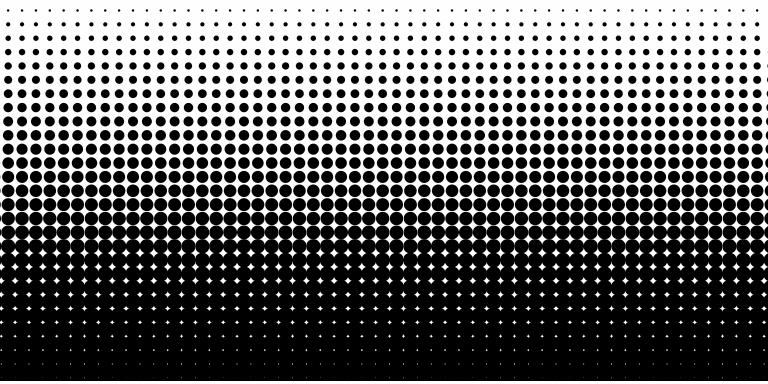
A WebGL 1 fragment shader for this background:

```glsl
precision highp float;

uniform vec2 u_resolution;

// Lengths in canvas heights, measured from the top left
#define PITCH 0.03612
#define FIRST_DOT vec2(0.0213, 0.0273)
#define BOTTOM_EDGE 0.0078
// Squared dot radius in grid cells: start, growth per row, extra growth
#define AREA_START 0.0073
#define AREA_GROWTH 0.0151
#define AREA_BOOST 0.0006
#define BOOST_ROW 15.0
#define PAPER vec3(0.995)
#define INK vec3(0.0)

float dotRadius(float row) {
  float late = max(row - BOOST_ROW, 0.0);
  return sqrt(max(AREA_START + AREA_GROWTH * row + AREA_BOOST * late * late, 0.0));
}

// Signed distance to the nearest dot of one row, in grid cells
float dotDistance(vec2 cell, float row) {
  float dx = fract(cell.x + 0.5) - 0.5;
  return length(vec2(dx, cell.y - row)) - dotRadius(row);
}

void main() {
  vec2 p = gl_FragCoord.xy / u_resolution.y;
  vec2 cell = (vec2(p.x, 1.0 - p.y) - FIRST_DOT) / PITCH;

  // Overlapping dots of the rows above and below
  float row = floor(cell.y);
  float dist = min(dotDistance(cell, row), dotDistance(cell, row + 1.0));

  // One pixel wide edges
  float paper = clamp(0.5 + dist * PITCH * u_resolution.y, 0.0, 1.0);

  // Thin pale strip along the bottom
  float strip = clamp(0.5 + (BOTTOM_EDGE - p.y) * u_resolution.y, 0.0, 1.0);

  gl_FragColor = vec4(mix(INK, PAPER, max(paper, strip)), 1.0);
}
```
